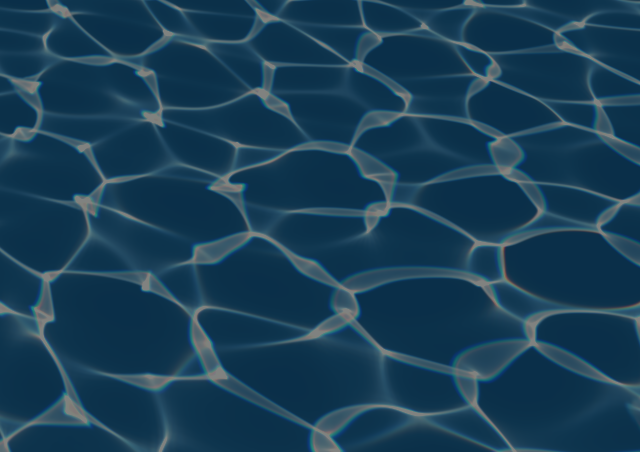
Give the GLSL for this texture, as a WebGL 2 fragment shader.

```glsl
#version 300 es
precision highp float;
// Sunlight caustics on the floor of a pool, seen at a slant.
// Layered sine waves bend a lattice of light beams; each beam lands as a
// stretched Gaussian footprint, so folded sheets and bright rims add up.

uniform vec2 u_resolution;
out vec4 outColor;

const int REACH = 8;               // lattice steps searched each way
const float SPACING = 0.0168;      // distance between beams
const float BEAM_WIDTH = 0.54;     // footprint sigma in lattice steps
const float LINE_BLUR = 0.0018;    // softness of the rims, canvas heights
const float LONGEST = 0.42;        // longest wavelength
const float WAVE_RATIO = 0.87;     // each wavelength over the previous one
const float FOCUS = 0.68;          // bending strength per wave
const float DISPERSION = 0.07;     // colour split of the bent light
const float HORIZON = 2.6;         // height of the vanishing line
const float STRETCH = 1.4;         // foreshortening at the lower edge
const float SLANT = 0.4;           // tilt of the floor pattern
const float TAU = 6.2831853;

const vec3 DEEP  = vec3(0.04, 0.185, 0.285);
const vec3 WATER = vec3(0.055, 0.21, 0.31);
const vec3 HAZE  = vec3(0.11, 0.26, 0.36);
const vec3 SHEET = vec3(0.19, 0.34, 0.42);
const vec3 RIM   = vec3(0.29, 0.41, 0.45);
const vec3 GLINT = vec3(0.50, 0.51, 0.50);

// Four waves at once: wave vectors, phases, bending weights, and the
// rotation that carries them one lattice step to the right.
struct Waves {
    vec4 kx, ky, phase, bendX, bendY, xx, xy, yy, turnCos, turnSin;
};

Waves makeWaves(vec4 n) {
    Waves w;
    vec4 k = TAU / (LONGEST * pow(vec4(WAVE_RATIO), n));
    vec4 dx = cos(0.7 + 2.4 * n);
    vec4 dy = sin(0.7 + 2.4 * n);
    w.kx = k * dx;
    w.ky = k * dy;
    w.phase = 1.3 + 1.7 * n * n;
    w.bendX = FOCUS * dx / k;
    w.bendY = FOCUS * dy / k;
    w.xx = FOCUS * dx * dx;
    w.xy = FOCUS * dx * dy;
    w.yy = FOCUS * dy * dy;
    w.turnCos = cos(w.kx * SPACING);
    w.turnSin = sin(w.kx * SPACING);
    return w;
}

vec4 phaseAt(Waves w, vec2 p) {
    return w.kx * p.x + w.ky * p.y + w.phase;
}

void stepRight(Waves w, inout vec4 c, inout vec4 s) {
    vec4 turned = c * w.turnCos - s * w.turnSin;
    s = s * w.turnCos + c * w.turnSin;
    c = turned;
}

// Light gathered at a floor point, split into red, green and blue.
vec3 gatherLight(vec2 p, vec2 blur) {
    Waves u = makeWaves(vec4(0.0, 2.0, 4.0, 6.0));
    Waves v = makeWaves(vec4(1.0, 3.0, 5.0, 7.0));
    vec2 corner = (round(p / SPACING) - float(REACH)) * SPACING;
    float spread = BEAM_WIDTH * BEAM_WIDTH * SPACING * SPACING;
    float radius = (float(REACH) - 0.5) * SPACING;
    vec3 bend = 1.0 + DISPERSION * vec3(-1.0, 0.0, 1.0);
    vec3 light = vec3(0.0);
    for (int y = 0; y <= 2 * REACH; y++) {
        vec2 source = corner + vec2(0.0, SPACING * float(y));
        vec4 pu = phaseAt(u, source), pv = phaseAt(v, source);
        vec4 cu = cos(pu), su = sin(pu), cv = cos(pv), sv = sin(pv);
        for (int x = 0; x <= 2 * REACH; x++) {
            vec2 away = p - source;
            vec2 offset = vec2(dot(cu, u.bendX) + dot(cv, v.bendX),
                               dot(cu, u.bendY) + dot(cv, v.bendY));
            vec2 miss = abs(away - offset);
            if (max(miss.x, miss.y) < 6.0 * SPACING) {
                vec3 j = vec3(1.0 - dot(su, u.xx) - dot(sv, v.xx),
                              -dot(su, u.xy) - dot(sv, v.xy),
                              1.0 - dot(su, u.yy) - dot(sv, v.yy));
                // footprint covariance: stretched beam plus blur
                float a = spread * (j.x * j.x + j.y * j.y) + blur.x * blur.x;
                float b = spread * j.y * (j.x + j.z);
                float c = spread * (j.y * j.y + j.z * j.z) + blur.y * blur.y;
                float det = max(a * c - b * b, 1e-14);
                vec3 ex = away.x - offset.x * bend;
                vec3 ey = away.y - offset.y * bend;
                vec3 q = (c * ex * ex - 2.0 * b * ex * ey + a * ey * ey) / det;
                vec2 edge = 1.0 - smoothstep(0.88 * radius, radius, abs(away));
                light += edge.x * edge.y * exp(-0.5 * q) * inversesqrt(det);
            }
            source.x += SPACING;
            stepRight(u, cu, su);
            stepRight(v, cv, sv);
        }
    }
    return light * SPACING * SPACING / TAU;
}

vec3 layer(vec3 under, vec3 over, float low, float high, vec3 light) {
    return mix(under, over, clamp((light - low) / (high - low), 0.0, 1.0));
}

void main() {
    vec2 uv = gl_FragCoord.xy / u_resolution.y;
    uv.x -= 0.5 * u_resolution.x / u_resolution.y;
    // slanted floor plane
    float depth = HORIZON / (HORIZON - uv.y);
    vec2 p = vec2(uv.x * depth, STRETCH * HORIZON * (depth - 1.0));
    p.y += SLANT * p.x;
    p += 0.05 * sin(3.1 * p.yx + vec2(0.4, 2.0));
    vec3 light = gatherLight(p, LINE_BLUR * vec2(depth, STRETCH * depth * depth));
    // tones from deep water to glints
    vec3 color = layer(DEEP, WATER, 0.15, 0.45, light);
    color = layer(color, HAZE, 0.45, 0.85, light);
    color = layer(color, SHEET, 0.85, 1.75, light);
    color = layer(color, RIM, 1.75, 3.2, light);
    outColor = vec4(layer(color, GLINT, 3.2, 7.5, light), 1.0);
}
```
